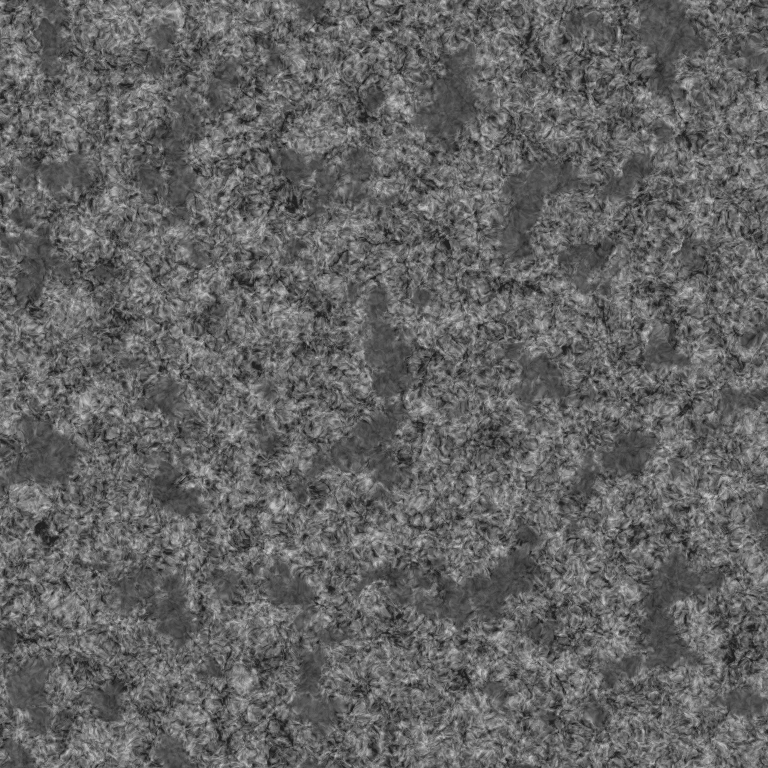
Write a WebGL 2 fragment shader that draws this texture.

```glsl
#version 300 es
precision highp float;
// Grey matted fibre surface with crossing hairs, dark veins and smooth worn hollows.

uniform vec2 u_resolution;
out vec4 fragColor;

// Integer hash giving two values in -1..1 per lattice cell.
vec2 hash2(ivec2 cell, int seed) {
    uvec2 h = uvec2(cell) * uvec2(1597u, 3571u) + uint(seed) * 7919u;
    h = h * 1664525u + 1013904223u;
    h.x += h.y * 1664525u;
    h.y += h.x * 1664525u;
    h ^= h >> 16u;
    h.x += h.y * 1664525u;
    h.y += h.x * 1664525u;
    h ^= h >> 16u;
    return vec2(h & 65535u) / 32767.5 - 1.0;
}

// Signed gradient noise with a quintic fade.
float noise(vec2 p, int seed) {
    ivec2 cell = ivec2(floor(p));
    vec2 f = fract(p);
    vec2 fade = f * f * f * (f * (f * 6.0 - 15.0) + 10.0);
    float a = dot(hash2(cell, seed), f);
    float b = dot(hash2(cell + ivec2(1, 0), seed), f - vec2(1.0, 0.0));
    float c = dot(hash2(cell + ivec2(0, 1), seed), f - vec2(0.0, 1.0));
    float d = dot(hash2(cell + ivec2(1, 1), seed), f - vec2(1.0));
    return 1.5 * mix(mix(a, b, fade.x), mix(c, d, fade.x), fade.y);
}

float fbm(vec2 p, int octaves, float gain, int seed) {
    float sum = 0.0;
    float weight = 1.0;
    for (int i = 0; i < octaves; i++) {
        sum += weight * noise(p, seed + i);
        p = mat2(1.6, 1.2, -1.2, 1.6) * p + 7.3;
        weight *= gain;
    }
    return sum;
}

// Pushes points around so that the finer layers become ragged.
vec2 warp(vec2 p, float frequency, float amount, int seed) {
    vec2 shift = vec2(fbm(p * frequency, 3, 0.6, seed),
                      fbm(p * frequency, 3, 0.6, seed + 10));
    return p + amount * shift;
}

// Narrow ridge along the zero line of a noise field.
float crease(float n, float sharpness) {
    return exp(-abs(n) * sharpness);
}

// Light strands minus dark strands, over several sizes.
float fibres(vec2 p) {
    float sum = 0.0;
    vec2 q = p * 52.0;
    for (int i = 0; i < 3; i++) {
        float light = crease(noise(q, 40 + i), 7.0);
        float dark = crease(noise(q + 3.7, 50 + i), 8.0);
        sum += light - dark;
        q = mat2(1.6, 1.2, -1.2, 1.6) * q;
    }
    return sum;
}

// Short straight hairs laid in five directions.
float hairs(vec2 p) {
    float sum = 0.0;
    for (int i = 0; i < 5; i++) {
        sum += noise(p * vec2(52.0, 210.0), 100 + i);
        p = mat2(0.809, 0.588, -0.588, 0.809) * p;
    }
    return sum;
}

// Thin broken lines that wander between the tufts.
float veins(vec2 p, float frequency, int seed) {
    float line = crease(noise(p * frequency, seed), 26.0);
    float presence = smoothstep(-0.1, 0.3, noise(p * 13.0, seed + 1));
    return line * presence;
}

void main() {
    vec2 p = gl_FragCoord.xy / u_resolution.y;
    vec2 bent = warp(p, 24.0, 0.006, 1);
    vec2 strand = warp(bent, 70.0, 0.0025, 21);

    // Soft tufts and matted strands
    float tufts = fbm(strand * 18.0, 4, 0.9, 60);
    float tone = 0.41 + 0.115 * tufts + 0.085 * fibres(strand);
    tone += 0.105 * hairs(bent) + 0.07 * noise(p * 250.0, 70);

    // Dark veins at two sizes
    tone -= 0.17 * veins(bent, 19.0, 80);
    tone -= 0.14 * veins(bent + 0.37, 36.0, 84);

    // Worn hollows keep only a trace of the strands
    float hollow = smoothstep(0.18, 0.58, fbm(strand * 11.0, 4, 0.6, 90));
    tone = mix(tone, 0.28 + 0.25 * (tone - 0.4), 0.85 * hollow);

    fragColor = vec4(vec3(clamp(tone, 0.13, 0.76)), 1.0);
}
```
